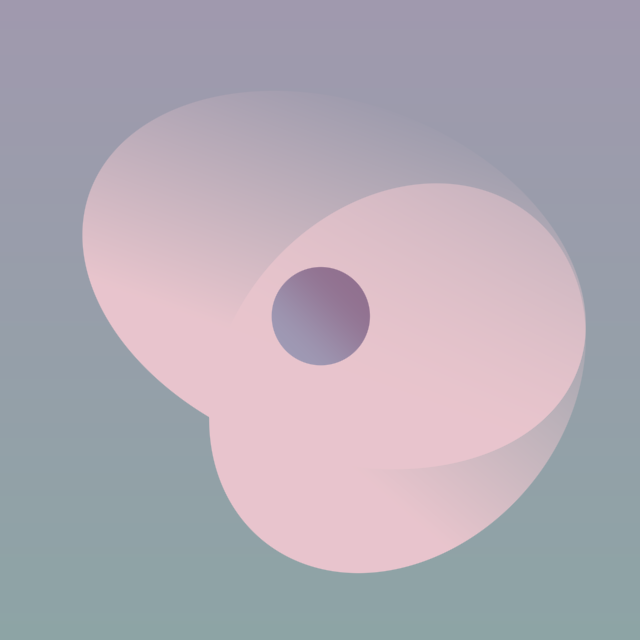
Reproduce this background procedurally as a WebGL 2 fragment shader.

```glsl
#version 300 es
precision highp float;

uniform vec2 u_resolution;
out vec4 outColor;

#define SKY_TOP vec3(0.628, 0.600, 0.682)
#define SKY_BOTTOM vec3(0.553, 0.643, 0.648)
#define PETAL_PINK vec3(0.910, 0.770, 0.802)
#define DISC_DARK vec3(0.570, 0.445, 0.565)
#define DISC_LIGHT vec3(0.622, 0.600, 0.705)
#define OVERLAP_GLOW 0.5
#define FADE_START 1.04
#define FADE_LENGTH 1.5

// Point in the frame of an ellipse turned counter-clockwise by angle
vec2 toLocal(vec2 p, vec2 center, float angle) {
    float c = cos(angle), s = sin(angle);
    p -= center;
    return vec2(c * p.x + s * p.y, c * p.y - s * p.x);
}

// Approximate signed distance to an axis-aligned ellipse
float ellipseDistance(vec2 p, vec2 radii) {
    float k = length(p / radii);
    return k * (k - 1.0) / max(length(p / (radii * radii)), 1e-4);
}

float coverage(float dist, float pixel) {
    return clamp(0.5 - dist / pixel, 0.0, 1.0);
}

// Opacity rising from the far tip (t = 1) toward the opposite side
float fade(float t) {
    return clamp((FADE_START - t) / FADE_LENGTH, 0.0, 1.0);
}

void main() {
    float side = min(u_resolution.x, u_resolution.y);
    vec2 uv = (gl_FragCoord.xy - 0.5 * u_resolution) / side + 0.5;
    float pixel = 1.3 / side;

    // Vertical background gradient
    vec3 color = mix(SKY_BOTTOM, SKY_TOP, gl_FragCoord.y / u_resolution.y);

    // Wide petal, fading across its short axis
    vec2 wideRadii = vec2(0.4057, 0.2783);
    vec2 wide = toLocal(uv, vec2(0.522, 0.5625), -0.344);
    float wideMask = coverage(ellipseDistance(wide, wideRadii), pixel);
    color = mix(color, PETAL_PINK, wideMask * fade(wide.y / wideRadii.y));

    // Tilted petal, fading along its long axis
    vec2 tiltRadii = vec2(0.3294, 0.2661);
    vec2 tilt = toLocal(uv, vec2(0.621, 0.409), 0.867);
    float tiltMask = coverage(ellipseDistance(tilt, tiltRadii), pixel);
    color = mix(color, PETAL_PINK, tiltMask * fade(tilt.x / tiltRadii.x));

    // Brighter area shared by both petals
    color = mix(color, PETAL_PINK, OVERLAP_GLOW * wideMask * tiltMask);

    // Central disc with a diagonal gradient
    float discRadius = 0.0768;
    vec2 disc = uv - vec2(0.5013, 0.506);
    float diagonal = dot(disc, vec2(0.7071)) / discRadius;
    vec3 discColor = mix(DISC_LIGHT, DISC_DARK, smoothstep(-1.0, 0.9, diagonal));
    color = mix(color, discColor, coverage(length(disc) - discRadius, pixel));

    outColor = vec4(color, 1.0);
}
```
